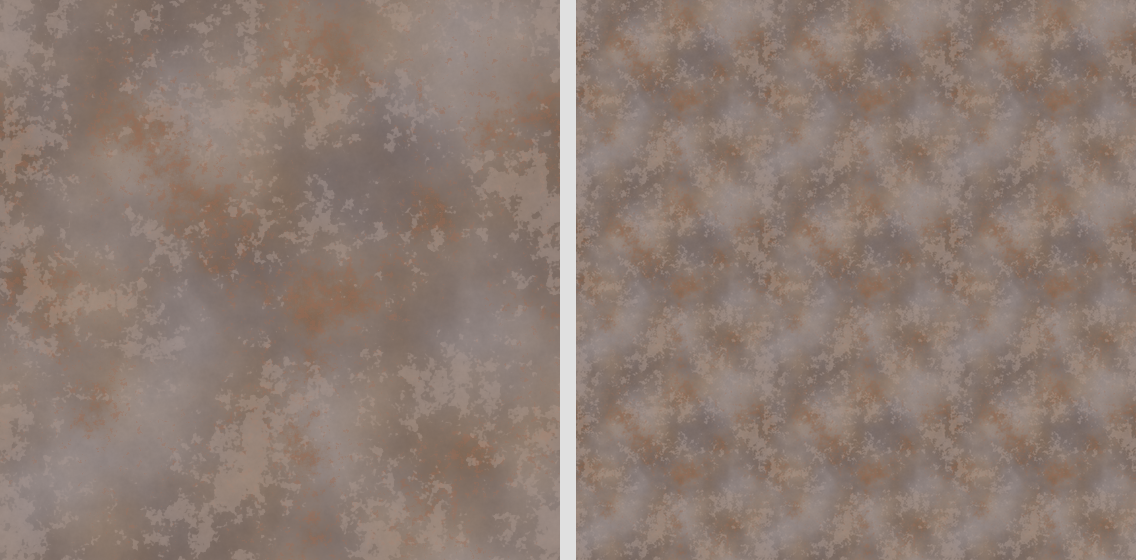
Left: one tile. Right: repeated 3 by 3.
Write a three.js fragment shader that draws this texture.

```glsl
// Weathered grey-brown plaster with soft clouds, rust stains and fine pale flecks; tiles seamlessly.
varying vec2 vUv;

const vec3 DARK_STONE  = vec3(0.475, 0.408, 0.372);
const vec3 LIGHT_STONE = vec3(0.605, 0.545, 0.512);
const vec3 WARM_SHIFT  = vec3(0.012, -0.002, -0.024);
const vec3 RUST        = vec3(0.490, 0.335, 0.220);
const vec3 RED_SPECK   = vec3(0.610, 0.425, 0.345);
const vec3 PALE_FLECK  = vec3(0.645, 0.572, 0.535);

// Whole repeats across the canvas
const float CLOUD_REPEATS = 3.0;
const float HUE_REPEATS   = 4.0;
const float RUST_REPEATS  = 4.0;
const float PATCH_REPEATS = 5.0;
const float GRAIN_REPEATS = 24.0;

const float RUST_OPACITY  = 0.60;
const float SPECK_OPACITY = 0.38;
const float FLECK_OPACITY = 0.50;
const float GRAIN_SHADE   = 0.06;
const float SMOOTH_GAIN   = 0.5;
const float ROUGH_GAIN    = 0.8;
const float TAU = 6.2831853;

float hash(vec2 p) {
  return fract(sin(dot(p, vec2(12.9898, 78.233))) * 43758.5453);
}

// Dot product of a random unit gradient at a wrapped lattice cell
float cornerSlope(vec2 cell, vec2 offset, float period, float seed) {
  float angle = TAU * hash(mod(cell, period) + seed);
  return dot(vec2(cos(angle), sin(angle)), offset);
}

// Gradient noise that wraps after a whole number of cells
float wrapNoise(vec2 p, float period, float seed) {
  vec2 cell = floor(p);
  vec2 f = fract(p);
  vec2 blend = f * f * f * (f * (f * 6.0 - 15.0) + 10.0);
  vec2 e = vec2(1.0, 0.0);
  float a = cornerSlope(cell, f, period, seed);
  float b = cornerSlope(cell + e.xy, f - e.xy, period, seed);
  float c = cornerSlope(cell + e.yx, f - e.yx, period, seed);
  float d = cornerSlope(cell + e.xx, f - e.xx, period, seed);
  return mix(mix(a, b, blend.x), mix(c, d, blend.x), blend.y);
}

// Four octaves, each shifted so that the lattices do not line up
float fbm(vec2 uv, float period, float gain, float seed) {
  float sum = 0.0;
  float total = 0.0;
  float weight = 1.0;
  for (int i = 0; i < 4; i++) {
    float octaveSeed = seed + 3.7 * float(i);
    vec2 shift = vec2(hash(vec2(octaveSeed, 1.3)), hash(vec2(octaveSeed, 5.9)));
    sum += weight * wrapNoise((uv + shift) * period, period, octaveSeed);
    total += weight;
    weight *= gain;
    period *= 2.0;
  }
  return sum / total;
}

void main() {
  vec2 uv = vUv;
  float cloud = fbm(uv, CLOUD_REPEATS, SMOOTH_GAIN, 2.3);
  float hue   = fbm(uv, HUE_REPEATS, SMOOTH_GAIN, 17.1);
  float stain = fbm(uv, RUST_REPEATS, SMOOTH_GAIN, 31.7);
  float patches = fbm(uv, PATCH_REPEATS, SMOOTH_GAIN, 47.9);
  float grain = fbm(uv, GRAIN_REPEATS, ROUGH_GAIN, 63.1);
  float speckGrain = fbm(uv, GRAIN_REPEATS * 2.0, ROUGH_GAIN, 81.5);

  // Soft clouds, drifting between warm brown and cool grey
  vec3 color = mix(DARK_STONE, LIGHT_STONE, smoothstep(-0.36, 0.36, cloud));
  color += WARM_SHIFT * clamp(hue * 4.0, -1.0, 1.0);

  // Rust stains with slightly broken edges
  float rust = smoothstep(0.06, 0.42, stain + 0.25 * speckGrain);
  color = mix(color, RUST, rust * RUST_OPACITY);

  // Reddish specks, denser near the rust
  float specks = smoothstep(0.13, 0.25, speckGrain + 0.45 * stain + 0.2 * hue);
  color = mix(color, RED_SPECK, specks * SPECK_OPACITY);

  // Pale flecks gathered in crumbling patches
  float flecks = smoothstep(0.07, 0.18, grain + 0.8 * patches);
  vec3 fleckColor = PALE_FLECK + WARM_SHIFT * clamp(hue * 3.0, -1.0, 1.0);
  color = mix(color, fleckColor, flecks * FLECK_OPACITY);

  // Faint overall grit
  color *= 1.0 + GRAIN_SHADE * (grain + speckGrain);
  gl_FragColor = vec4(color, 1.0);
}
```
